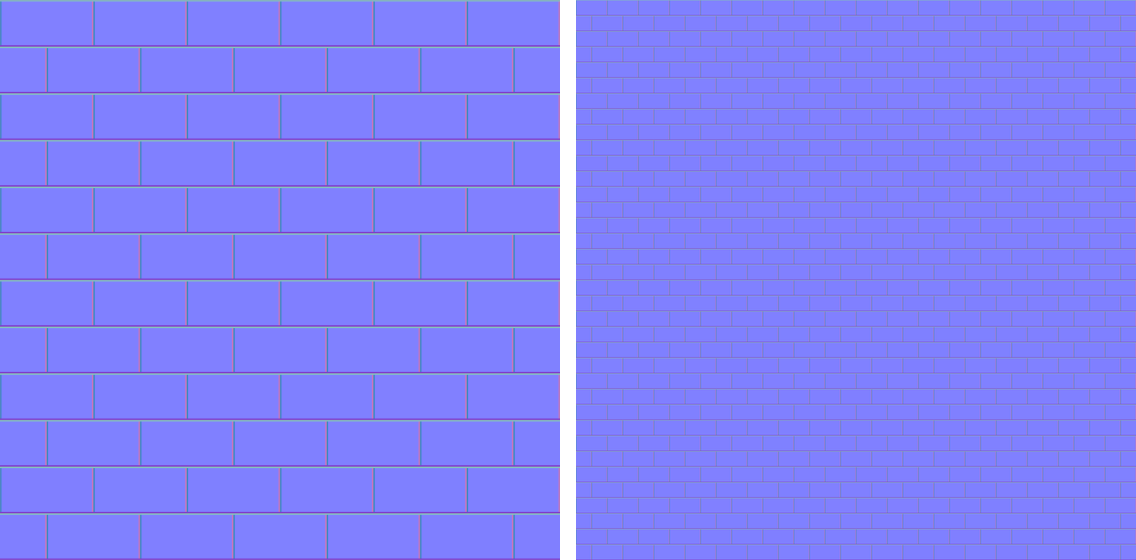
Left, the tile; right, the same tile 3 across and 3 down.
This texture map is drawn by a WebGL 2 fragment shader. Its source:

```glsl
#version 300 es
precision highp float;

uniform vec2 u_resolution;
out vec4 fragColor;

const vec2 BRICKS = vec2(6.0, 12.0);
const float HALF_GAP = 0.0005;
const float BEVEL = 0.0021;
const float TILT = 0.006;

const vec3 FACE = vec3(0.502, 0.502, 1.0);
const vec3 GROOVE = vec3(0.56, 0.50, 0.73);
const vec3 TOP_EDGE = vec3(0.51, 0.78, 0.74);
const vec3 BOTTOM_EDGE = vec3(0.50, 0.22, 0.80);
const vec3 LEFT_EDGE = vec3(0.20, 0.54, 0.76);
const vec3 RIGHT_EDGE = vec3(0.80, 0.46, 0.74);

vec2 hash22(vec2 p) {
    vec3 q = fract(vec3(p.xyx) * vec3(0.1031, 0.1030, 0.0973));
    q += dot(q, q.yzx + 33.33);
    return fract((q.xx + q.yz) * q.zy);
}

// Signed distance to the nearest joint line, in canvas units
float jointDistance(float coord, float count) {
    return (fract(coord + 0.5) - 0.5) / count;
}

// Share of a pixel footprint that lies between two limits
float bandCoverage(float d, float low, float high, float pixel) {
    float overlap = min(d + 0.5 * pixel, high) - max(d - 0.5 * pixel, low);
    return clamp(overlap / pixel, 0.0, 1.0);
}

// Blends a groove with one bevel on each side over the base colour
vec3 drawJoint(vec3 base, float d, vec3 before, vec3 after, float pixel) {
    float outer = HALF_GAP + BEVEL;
    float beforeShare = bandCoverage(d, -outer, -HALF_GAP, pixel);
    float afterShare = bandCoverage(d, HALF_GAP, outer, pixel);
    float grooveShare = bandCoverage(d, -HALF_GAP, HALF_GAP, pixel);
    float faceShare = 1.0 - beforeShare - afterShare - grooveShare;
    return base * faceShare + before * beforeShare
        + after * afterShare + GROOVE * grooveShare;
}

// Very slight lean of each brick face, wrapped around the tile
vec3 faceColour(vec2 cell) {
    vec2 lean = hash22(mod(cell, BRICKS) + 7.0) - 0.5;
    return FACE + vec3(lean * TILT, 0.0);
}

void main() {
    vec2 uv = gl_FragCoord.xy / u_resolution;
    vec2 pixel = 1.0 / u_resolution;

    // Running bond: every other course moves by half a brick
    vec2 grid = uv * BRICKS;
    float course = floor(grid.y);
    grid.x += 0.5 * (1.0 - mod(course, 2.0));

    // Upright joints lie below the continuous level joints
    vec3 colour = faceColour(floor(grid));
    float acrossX = jointDistance(grid.x, BRICKS.x);
    float acrossY = jointDistance(grid.y, BRICKS.y);
    colour = drawJoint(colour, acrossX, RIGHT_EDGE, LEFT_EDGE, pixel.x);
    colour = drawJoint(colour, acrossY, TOP_EDGE, BOTTOM_EDGE, pixel.y);

    fragColor = vec4(colour, 1.0);
}
```
